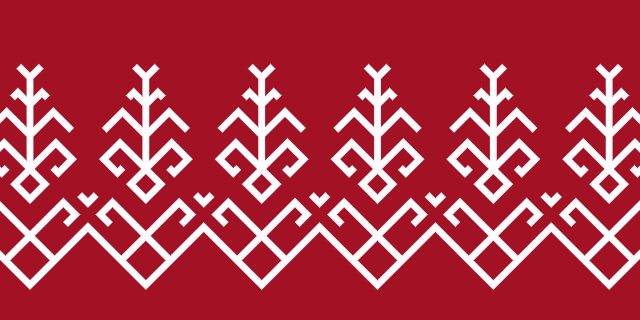
Write a Shadertoy shader that draws this pattern.

```glsl
// Folk embroidery border: a row of branching trees above a hooked zigzag, white on red.

const float CANVAS_HEIGHT = 384.0;  // design units from bottom to top
const float PERIOD = 139.0;         // width of one tree
const float FIRST_TREE = 36.0;      // axis of the leftmost tree
const float HALF_WIDTH = 4.1;       // half the thread width

const vec3 CLOTH = vec3(0.64, 0.07, 0.14);
const vec3 THREAD = vec3(1.0, 0.99, 1.0);

// Diagonal directions on the mirrored half tile, "out" leading away from the axis
const vec2 UP_OUT = vec2(1.0, 1.0);
const vec2 DOWN_OUT = vec2(1.0, -1.0);
const vec2 UP_IN = vec2(-1.0, 1.0);
const vec2 DOWN_IN = vec2(-1.0, -1.0);

// Distance to a square-capped stroke; moves the pen to the end of it
float stroke(vec2 p, inout vec2 pen, vec2 move) {
    vec2 q = p - pen - 0.5 * move;
    vec2 axis = normalize(move);
    vec2 local = abs(vec2(dot(q, axis), dot(q, vec2(-axis.y, axis.x))));
    pen += move;
    return max(local.x - 0.5 * length(move), local.y) - HALF_WIDTH;
}

// Branch that rises from the stem and bends down once
float branch(vec2 p, float root, float rise, float fall) {
    vec2 pen = vec2(0.0, root);
    float d = stroke(p, pen, UP_OUT * rise);
    return min(d, stroke(p, pen, DOWN_OUT * fall));
}

// Branch that bends down and curls back towards the stem
float hook(vec2 p, float root, float rise, float fall, float curl) {
    vec2 pen = vec2(0.0, root + rise) + vec2(rise, 0.0) + DOWN_OUT * fall;
    float d = branch(p, root, rise, fall);
    return min(d, stroke(p, pen, DOWN_IN * curl));
}

float diamond(vec2 p, float centre, float radius) {
    vec2 q = abs(p - vec2(0.0, centre));
    return abs(q.x + q.y - radius) * 0.70711 - HALF_WIDTH;
}

float tree(vec2 p) {
    vec2 pen = vec2(0.0, 181.0);
    float d = stroke(p, pen, vec2(0.0, 110.0));      // stem
    d = min(d, stroke(p, pen, UP_OUT * 10.6));       // forked tip
    d = min(d, branch(p, 258.5, 14.5, 3.6));
    d = min(d, branch(p, 221.6, 28.0, 19.1));
    d = min(d, hook(p, 181.5, 31.0, 19.5, 16.5));
    pen = vec2(34.0, 176.5);
    d = min(d, stroke(p, pen, UP_IN * 3.6));         // curl end
    return min(d, diamond(p, 163.0, 18.0));          // root
}

float border(vec2 p) {
    vec2 pen = vec2(0.0, 42.0);
    float d = stroke(p, pen, UP_OUT * 0.5 * PERIOD); // zigzag
    d = min(d, hook(p, 101.0, 40.0, 14.5, 9.0));
    pen = vec2(0.0, 101.0);
    d = min(d, stroke(p, pen, DOWN_OUT * 29.5));     // crossing bar
    pen = vec2(0.5 * PERIOD, 140.5);
    return min(d, stroke(p, pen, UP_IN * 7.0));      // small chevron
}

void mainImage(out vec4 fragColor, in vec2 fragCoord) {
    float pixel = CANVAS_HEIGHT / iResolution.y;
    vec2 p = fragCoord * pixel;

    // Repeat across and mirror about each tree's axis
    p.x = abs(mod(p.x - FIRST_TREE + 0.5 * PERIOD, PERIOD) - 0.5 * PERIOD);

    float d = min(tree(p), border(p));
    float cover = 1.0 - smoothstep(-0.7 * pixel, 0.7 * pixel, d);
    fragColor = vec4(mix(CLOTH, THREAD, cover), 1.0);
}
```
